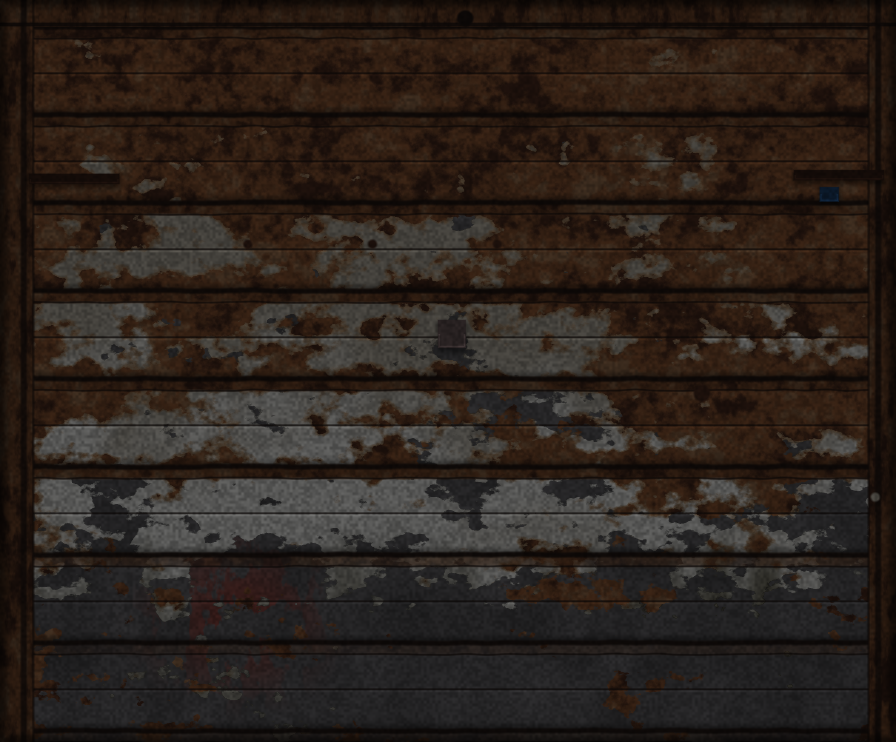
Give the GLSL for this texture, as a Shadertoy shader.

```glsl
const vec3 DEEP_RUST = vec3(0.105, 0.06, 0.042);
const vec3 RUST = vec3(0.20, 0.122, 0.072);
const vec3 STAIN = vec3(0.24, 0.19, 0.14);
const vec3 PAINT = vec3(0.26, 0.25, 0.23);
const vec3 PALE_PAINT = vec3(0.335, 0.335, 0.33);
const vec3 PRIMER = vec3(0.135, 0.133, 0.138);
const vec3 GRIME = vec3(0.145, 0.14, 0.118);
const vec3 RED_COAT = vec3(0.20, 0.095, 0.085);
const vec3 SHADOW = vec3(0.045, 0.03, 0.025);
const float DOOR_TOP = 0.036;
const float PITCH = 0.1186;   // eight panels down the door

float hash(vec2 p) {
    vec3 q = fract(p.xyx * vec3(0.1031, 0.1030, 0.0973));
    q += dot(q, q.yzx + 33.33);
    return fract((q.x + q.y) * q.z);
}

float noise(vec2 p) {
    vec2 i = floor(p), f = fract(p);
    f = f * f * (3.0 - 2.0 * f);
    return mix(mix(hash(i), hash(i + vec2(1, 0)), f.x),
               mix(hash(i + vec2(0, 1)), hash(i + 1.0), f.x), f.y);
}

float fbm(vec2 p) {
    float sum = 0.0, amp = 0.516;
    for (int i = 0; i < 5; i++) {
        sum += amp * noise(p);
        p = mat2(1.6, 1.2, -1.2, 1.6) * p + 17.3;
        amp *= 0.5;
    }
    return sum;
}

float boxDist(vec2 p, vec2 halfSize) {
    vec2 d = abs(p) - halfSize;
    return length(max(d, 0.0)) + min(max(d.x, d.y), 0.0);
}

float fill(float d, float aa) { return smoothstep(aa, -aa, d); }

float line(float d, float halfWidth, float aa) { return fill(abs(d) - halfWidth, aa); }

vec3 rustColor(vec2 p) {
    float tone = fbm(p * vec2(14.0, 20.0)) * 0.5 + fbm(p * 75.0) * 0.5;
    vec3 c = mix(DEEP_RUST, RUST, smoothstep(0.32, 0.53, tone));
    return mix(c, STAIN, 0.6 * smoothstep(0.54, 0.7, tone));
}

// Paint flaking to rust above and to primer below
vec3 panelColor(vec2 p, float width, float f) {
    float wear = 0.55 * fbm(p * vec2(8.0, 15.0)) + 0.45 * fbm(p * vec2(42.0, 55.0) + 9.0);
    float cover = -0.30 + 0.40 * smoothstep(0.12, 0.36, p.y) + 0.17 * smoothstep(0.5, 0.7, p.y);
    cover -= 0.22 * (1.0 - smoothstep(0.02, 0.27, min(f, 1.0 - f))) * (1.0 - 0.6 * smoothstep(0.65, 0.8, p.y));
    cover -= 0.08 * smoothstep(0.25, 0.5, f) * (1.0 - smoothstep(0.5, 0.58, f));
    cover -= 0.2 * smoothstep(0.68, 0.95, p.x / width) * (1.0 - smoothstep(0.62, 0.76, p.y));
    cover -= 0.16 * (1.0 - smoothstep(0.04, 0.11, p.x));
    float level = cover + (wear - 0.5) * 1.7;

    vec3 paint = mix(PAINT, PALE_PAINT, smoothstep(0.38, 0.68, p.y + 0.5 * (fbm(p * 11.0) - 0.5)));
    paint = mix(STAIN, paint, smoothstep(0.0, 0.15, level));
    float dirt = smoothstep(0.71, 0.86, p.y + 0.2 * (fbm(p * vec2(30.0, 9.0)) - 0.5));
    paint = mix(paint, GRIME, dirt * mix(0.65, 0.95, smoothstep(0.6, 0.9, p.x / width)));

    float flake = 0.6 * fbm(p * vec2(13.0, 23.0) + 40.0) + 0.4 * fbm(p * vec2(45.0, 65.0));
    float loss = flake - 0.69 + 0.11 * smoothstep(0.35, 0.7, p.y) + 0.27 * smoothstep(0.69, 0.86, p.y);
    loss -= 0.09 * smoothstep(0.72, 0.9, p.x / width) * smoothstep(0.7, 0.8, p.y);
    float redArea = 1.0 - smoothstep(0.0, 0.13, length((p - vec2(0.32, 0.83)) * vec2(0.75, 0.85)));
    float red = redArea * smoothstep(0.49, 0.57, fbm(p * vec2(38.0, 25.0) + 5.0));
    vec3 primer = mix(PRIMER * (0.75 + 0.5 * fbm(p * 18.0)), RED_COAT, red);
    vec3 coat = mix(paint, paint * 0.65, smoothstep(-0.025, 0.0, loss));
    coat = mix(coat, primer, smoothstep(-0.006, 0.012, loss));
    return mix(rustColor(p), coat, smoothstep(-0.025, 0.025, level));
}

// Folded seam and the shallow groove across each panel
vec3 addFolds(vec3 c, vec2 p, float row, float aa) {
    float d = (row - floor(row + 0.25)) * PITCH;
    float wobble = 0.002 * (noise(vec2(p.x * 35.0, floor(row + 0.25))) - 0.5);
    float lip = fill(abs(d - 0.007) - 0.009, 0.003);
    c = mix(c, rustColor(p + 3.0) * 0.85, lip * (1.0 - 0.65 * smoothstep(0.7, 0.8, p.y)));
    c *= 1.0 - 0.35 * smoothstep(-0.014, -0.002, d) * (1.0 - smoothstep(0.0, 0.006, d));
    c = mix(c, SHADOW, 0.9 * line(d + wobble, 0.0032, aa + 0.001));
    c = mix(c, SHADOW, 0.7 * line(d - 0.0155 + wobble, 0.0012, aa));
    c *= 1.0 + 0.2 * line(d - 0.0655, 0.0013, aa);
    return mix(c, SHADOW, 0.7 * line(d - 0.0627, 0.0012, aa));
}

// Posts and header around the door
vec3 addFrame(vec3 c, vec2 p, float width, float aa) {
    float side = min(p.x - 0.045, width - 0.037 - p.x);
    vec3 metal = rustColor(p.yx * vec2(0.6, 1.5) + 6.0) * 0.8;
    c = mix(c, metal, fill(min(side, p.y - DOOR_TOP), aa));
    c = mix(c, SHADOW, 0.8 * line(side + 0.013, 0.004, aa + 0.001));
    c = mix(c, SHADOW, 0.6 * line(side, 0.0015, aa));
    c = mix(c, SHADOW, 0.85 * line(p.y - 0.033, 0.0025, aa));
    return c * mix(0.45, 1.0, smoothstep(0.0, 0.018, min(min(p.x, width - p.x), min(p.y, 1.0 - p.y))));
}

vec3 addDisc(vec3 c, vec2 p, float radius, vec3 tint, float aa) {
    return mix(c, tint, fill(length(p) - radius, aa + 0.001));
}

vec3 addPlate(vec3 c, vec2 p, vec2 halfSize, vec3 tint, float aa) {
    c *= 1.0 - 0.5 * fill(boxDist(p - vec2(0.0, 0.005), halfSize), 0.008);
    float d = boxDist(p, halfSize);
    c = mix(c, tint, fill(d, aa));
    return mix(c, tint * 1.5, line(d + 0.002, 0.001, aa) * step(0.0, p.y));
}

void mainImage(out vec4 fragColor, in vec2 fragCoord) {
    float width = iResolution.x / iResolution.y;
    float aa = 0.8 / iResolution.y;
    vec2 p = vec2(fragCoord.x, iResolution.y - fragCoord.y) / iResolution.y;
    float row = (p.y - DOOR_TOP) / PITCH;
    vec3 c = panelColor(p, width, fract(row));
    c = addFolds(c, p, row, aa);
    c = addFrame(c, p, width, aa);

    // Latches, padlock, centre plate and bolts
    c = addPlate(c, p - vec2(0.1, 0.241), vec2(0.061, 0.007), DEEP_RUST * 0.7, aa);
    c = addPlate(c, p - vec2(width - 0.077, 0.236), vec2(0.061, 0.007), DEEP_RUST * 0.7, aa);
    c = addPlate(c, p - vec2(width - 0.09, 0.262), vec2(0.013, 0.010), vec3(0.04, 0.09, 0.15), aa);
    c = addPlate(c, p - vec2(0.609, 0.45), vec2(0.019), vec3(0.15, 0.125, 0.125), aa);
    for (int i = 0; i < 3; i++)
        c = addDisc(c, p - vec2(0.334 + 0.168 * float(i), 0.329), 0.006, DEEP_RUST, aa);
    c = addDisc(c, p - vec2(0.946, 0.53), 0.011, DEEP_RUST, aa);
    c = addDisc(c, p - vec2(0.627, 0.025), 0.011, SHADOW, aa);
    c = addDisc(c, p - vec2(width - 0.028, 0.67), 0.006, PAINT, aa);

    c *= 0.82 + 0.36 * noise(p * 260.0);
    fragColor = vec4(c, 1.0);
}
```
